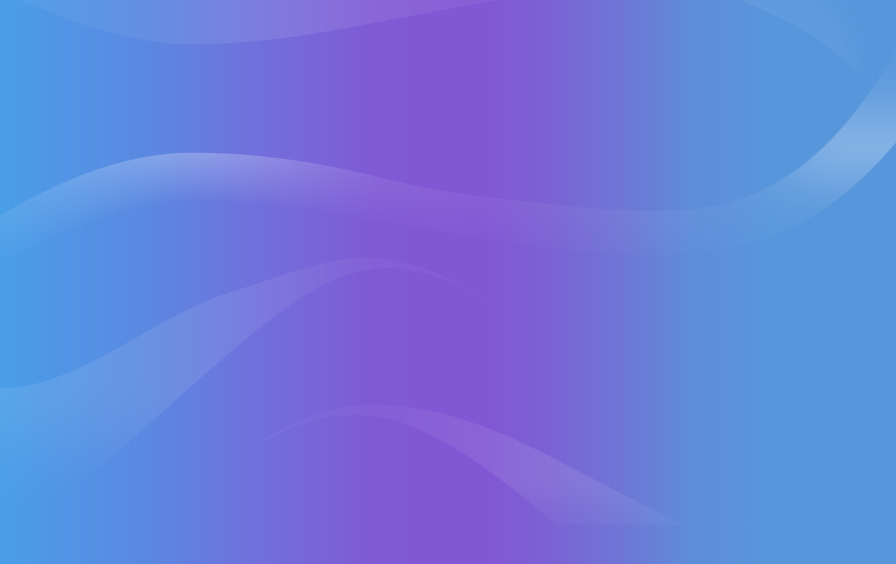
A WebGL 2 fragment shader for this background:

```glsl
#version 300 es
precision highp float;
// Blue to violet horizontal gradient crossed by translucent, wavy ribbons.

uniform vec2 u_resolution;
out vec4 fragColor;

#define HEIGHT 0.63          // canvas height in units of its width
#define CREST_GLOW 0.21      // left crest of the main ribbon
#define TAIL_GLOW 0.23       // right end of the main ribbon
#define RISING_GLOW 0.085    // ribbon at the lower left
#define FALLING_GLOW 0.095   // ribbon at the bottom
#define TOP_GLOW 0.09        // ribbon at the upper left
#define CORNER_GLOW 0.05     // ribbon at the upper right

// Colour stops: rgb and horizontal position.
const int STOPS = 9;
const vec4 STOP[STOPS] = vec4[](
    vec4(0.29, 0.62, 0.91, 0.00),
    vec4(0.36, 0.53, 0.88, 0.17),
    vec4(0.45, 0.43, 0.86, 0.30),
    vec4(0.50, 0.35, 0.83, 0.42),
    vec4(0.51, 0.34, 0.83, 0.54),
    vec4(0.48, 0.39, 0.83, 0.62),
    vec4(0.43, 0.47, 0.84, 0.70),
    vec4(0.37, 0.55, 0.85, 0.77),
    vec4(0.345, 0.59, 0.86, 0.86));

vec3 gradient(float x) {
    vec3 color = STOP[0].rgb;
    for (int i = 1; i < STOPS; i++) {
        float t = clamp((x - STOP[i - 1].w) / (STOP[i].w - STOP[i - 1].w), 0.0, 1.0);
        color = mix(color, STOP[i].rgb, t);
    }
    return color;
}

// Hermite span between two knots, each holding x, y and slope.
float span(float x, vec3 a, vec3 b) {
    float w = b.x - a.x;
    float t = clamp((x - a.x) / w, 0.0, 1.0);
    float s = 1.0 - t;
    return s * s * ((1.0 + 2.0 * t) * a.y + t * w * a.z)
         + t * t * ((1.0 + 2.0 * s) * b.y - s * w * b.z);
}

float curve(float x, vec3 a, vec3 b, vec3 c, vec3 d) {
    return x < b.x ? span(x, a, b) : x < c.x ? span(x, b, c) : span(x, c, d);
}

// Antialiased coverage where d is positive.
float cover(float d) {
    return clamp(0.5 + d / max(fwidth(d), 1e-5), 0.0, 1.0);
}

float band(float y, float top, float bottom) {
    return cover(y - top) * cover(bottom - y);
}

float bell(float d) {
    return exp(-d * d);
}

void main() {
    // x runs right, y runs down from the top edge.
    vec2 uv = gl_FragCoord.xy / u_resolution;
    float x = uv.x;
    float y = (1.0 - uv.y) * HEIGHT;
    vec3 color = gradient(x);

    // Main ribbon: bright upper crest, then a glowing tail.
    float top = curve(x, vec3(0.0, 0.241, -0.6), vec3(0.215, 0.1706, 0.0),
                      vec3(0.729, 0.2357, 0.0), vec3(1.0, 0.056, -1.75));
    top += 0.006 * bell((x - 0.48) / 0.09);
    float bottom = curve(x, vec3(0.0, 0.29, -0.4), vec3(0.215, 0.224, 0.0),
                         vec3(0.70, 0.284, 0.03), vec3(1.0, 0.159, -1.2));
    float across = clamp((y - top) / (bottom - top), 0.0, 1.0);
    float crest = (1.0 - across) * (0.03 + CREST_GLOW * bell((x - 0.215) / 0.16));
    crest *= 1.0 - smoothstep(0.75, 0.9, x);
    float tail = TAIL_GLOW * smoothstep(0.78, 0.95, x) * bell((y - 0.163) / 0.055);
    float light = band(y, top, bottom) * (crest + 0.012 + tail);

    // Ribbon rising from the lower left to a thin tip.
    top = curve(x, vec3(0.0, 0.434, 0.0), vec3(0.26, 0.3255, -0.3),
                vec3(0.41, 0.288, 0.0), vec3(0.56, 0.345, 0.65));
    bottom = curve(x, vec3(0.0, 0.60, -0.55), vec3(0.26, 0.391, -0.85),
                   vec3(0.43, 0.2995, 0.0), vec3(0.56, 0.345, 0.65));
    float fade = (1.0 - smoothstep(0.42, 0.57, y)) * mix(1.0, 0.4, smoothstep(0.2, 0.45, x));
    light += RISING_GLOW * fade * band(y, top, bottom) * step(x, 0.56);

    // Ribbon falling to the right, cut level near the bottom.
    top = curve(x, vec3(0.267, 0.51, -0.75), vec3(0.417, 0.452, 0.0),
                vec3(0.625, 0.5156, 0.53), vec3(0.762, 0.586, 0.5));
    bottom = curve(x, vec3(0.267, 0.51, -0.7), vec3(0.397, 0.4635, 0.0),
                   vec3(0.56, 0.5365, 0.75), vec3(0.65, 0.61, 0.8));
    fade = mix(0.35, 1.0, smoothstep(0.4, 0.62, x)) * (1.0 - 0.65 * smoothstep(0.53, 0.586, y));
    light += FALLING_GLOW * fade * band(y, top, min(bottom, 0.586)) * step(0.267, x);

    // Shallow bowl hanging from the upper left.
    bottom = curve(x, vec3(0.0, -0.01, 0.45), vec3(0.215, 0.0495, 0.0),
                   vec3(0.56, 0.0, -0.15), vec3(0.7, -0.03, -0.2));
    fade = 0.45 + 0.55 * bell((x - 0.33) / 0.16);
    light += TOP_GLOW * fade * cover(bottom - y);

    // Soft sheet in the upper right corner.
    bottom = curve(x, vec3(0.80, -0.01, 0.4), vec3(0.91, 0.042, 0.65),
                   vec3(0.97, 0.094, 1.0), vec3(1.0, 0.13, 1.2));
    fade = 1.0 - smoothstep(0.0, 0.09, bottom - y);
    light += CORNER_GLOW * fade * cover(bottom - y) * (1.0 - smoothstep(0.92, 0.98, x));

    fragColor = vec4(mix(color, vec3(1.0), light), 1.0);
}
```
